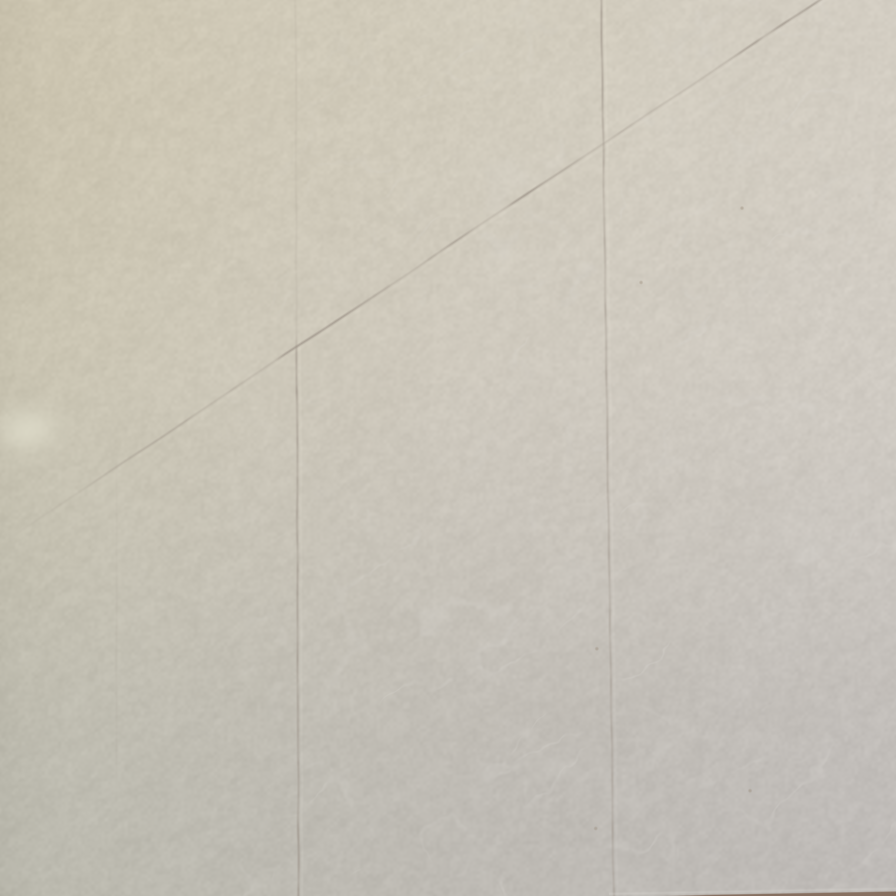
Write a three.js fragment shader that draws this texture.

```glsl
// Large pale limestone wall tiles seen at an angle: three leaning upright joints
// with widening gaps, crossed by one long sloping joint. A soft light gradient
// is overlaid with value noise for mottling, speckled grain, short veins and pits.
varying vec2 vUv;

// Light gradient: left, middle and right colours at three heights
const vec3 LOW_LEFT = vec3(0.738, 0.732, 0.686);
const vec3 LOW_MID = vec3(0.742, 0.728, 0.702);
const vec3 LOW_RIGHT = vec3(0.748, 0.733, 0.720);
const vec3 MID_LEFT = vec3(0.796, 0.776, 0.702);
const vec3 MID_MID = vec3(0.808, 0.786, 0.742);
const vec3 MID_RIGHT = vec3(0.816, 0.797, 0.768);
const vec3 TOP_LEFT = vec3(0.800, 0.771, 0.688);
const vec3 TOP_MID = vec3(0.822, 0.799, 0.737);
const vec3 TOP_RIGHT = vec3(0.828, 0.806, 0.764);

const vec3 JOINT_COLOR = vec3(0.60, 0.56, 0.52);
const vec3 VEIN_COLOR = vec3(0.86, 0.85, 0.83);
const vec3 PIT_COLOR = vec3(0.59, 0.53, 0.46);
const vec3 FLOOR_COLOR = vec3(0.53, 0.44, 0.38);
const vec3 GLARE_COLOR = vec3(0.87, 0.86, 0.79);

const float JOINT_HALF = 0.0007;      // half width of a joint
const float JOINT_SOFT = 0.0020;      // softness of its edges
const float JOINT_DEPTH = 0.66;       // overall joint contrast
const float SLOPE = 0.664;            // rise of the long joint
const float SLOPE_BASE = 0.393;       // its height at the left edge
const vec2 GLARE_POS = vec2(0.031, 0.520);
const vec2 GLARE_SIZE = vec2(0.032, 0.023);
const float MOTTLE = 0.012;
const float STREAK = 0.026;
const float GRAIN = 0.036;
const float PIT_CELLS = 20.0;

float hash(vec2 p) {
  vec3 q = fract(vec3(p.xyx) * 0.1031);
  q += dot(q, q.yzx + 33.33);
  return fract((q.x + q.y) * q.z);
}

float noise(vec2 p) {
  vec2 i = floor(p), f = fract(p);
  f = f * f * (3.0 - 2.0 * f);
  return mix(mix(hash(i), hash(i + vec2(1.0, 0.0)), f.x),
             mix(hash(i + vec2(0.0, 1.0)), hash(i + vec2(1.0, 1.0)), f.x), f.y);
}

// Octaves keep their axes, so stretched input stays directional
float fbm(vec2 p) {
  float sum = 0.0, amp = 0.5;
  for (int i = 0; i < 3; i++) {
    sum += amp * noise(p);
    p = p * 2.03 + 17.3;
    amp *= 0.5;
  }
  return sum / 0.875;
}

vec3 across3(vec3 a, vec3 b, vec3 c, float t) {
  return mix(mix(a, b, smoothstep(-0.1, 0.6, t)), c, smoothstep(0.4, 1.1, t));
}

vec3 wallLight(vec2 p) {
  vec3 low = across3(LOW_LEFT, LOW_MID, LOW_RIGHT, p.x);
  vec3 mid = across3(MID_LEFT, MID_MID, MID_RIGHT, p.x);
  vec3 top = across3(TOP_LEFT, TOP_MID, TOP_RIGHT, p.x);
  vec3 lit = mix(low, mid, smoothstep(0.0, 0.66, p.y));
  return mix(lit, top, smoothstep(0.45, 1.0, p.y)) - 0.02 * exp(-p.x * 28.0);
}

float joint(float d) {
  return 1.0 - smoothstep(JOINT_HALF - 0.5 * JOINT_SOFT, JOINT_HALF + JOINT_SOFT, abs(d));
}

// Short broken lines where warped noise crosses its middle value
float veins(vec2 p, vec2 scale) {
  vec2 warp = vec2(fbm(p * 34.0), fbm(p * 34.0 + 31.0)) - 0.5;
  float ridge = abs(noise((p + 0.028 * warp) * scale) - 0.5);
  float patches = smoothstep(0.52, 0.70, fbm(p * 19.0 + scale));
  return (1.0 - smoothstep(0.0, 0.08, ridge)) * patches;
}

void main() {
  vec2 p = vUv;
  vec3 color = wallLight(p);
  vec2 along = vec2(p.x * 0.77 + p.y * 0.64, p.y * 0.77 - p.x * 0.64);

  // Faint mottling, slanted streaks and speckled grain
  color += MOTTLE * (fbm(along * vec2(14.0, 20.0)) - 0.5) * vec3(0.9, 1.0, 1.2);
  color += STREAK * (fbm(along * vec2(58.0, 105.0)) - 0.5);
  float speckle = 0.5 * noise(along * vec2(150.0, 190.0)) + 0.5 * noise(p * 270.0 + 9.0);
  color += GRAIN * (speckle - 0.5);

  // Pale veins, clearer to the right
  float veinShare = smoothstep(0.15, 0.7, p.x + 0.2 * (1.0 - p.y));
  float vein = max(0.6 * veins(p, vec2(18.0)), veins(along + 3.0, vec2(15.0, 32.0)));
  color = mix(color, VEIN_COLOR, 0.20 * vein * veinShare);

  // A few scattered pits
  vec2 cell = floor(p * PIT_CELLS);
  vec2 spot = 0.2 + 0.6 * vec2(hash(cell + 5.0), hash(cell + 19.0));
  float pit = 1.0 - smoothstep(0.01, 0.06, length(fract(p * PIT_CELLS) - spot));
  color = mix(color, PIT_COLOR, 0.4 * pit * step(0.982, hash(cell + 43.0)));

  // Upright joints: gaps and lean grow to the right
  float rise = p.y - SLOPE_BASE - SLOPE * p.x;
  float above = smoothstep(-0.01, 0.02, rise);
  for (int i = 0; i < 3; i++) {
    float n = float(i);
    float d = p.x - (0.130 + 0.129 * n + 0.0725 * n * n) + 0.0035 * n * n * (p.y - 0.5);
    d += 0.001 * (noise(vec2(n * 9.0, p.y * 24.0)) - 0.5);
    float wear = 0.3 + 0.7 * fbm(vec2(n * 17.0 + 3.0, p.y * 55.0));
    float strength = n < 0.5 ? 0.16 * (1.0 - above) * smoothstep(0.06, 0.2, p.y)
                             : mix(n < 1.5 ? 1.0 : 0.8, n < 1.5 ? 0.22 : 1.0, above);
    color = mix(color, JOINT_COLOR, JOINT_DEPTH * joint(d) * strength * wear);
    color += 0.018 * joint(d - 0.004) * strength;
  }

  // Long sloping joint, broken into dashes and fading out to the left
  float across = rise / sqrt(1.0 + SLOPE * SLOPE) + 0.0015 * (noise(vec2(p.x * 22.0, 2.0)) - 0.5);
  float dashes = 0.35 + 0.65 * smoothstep(0.35, 0.7, fbm(vec2(p.x * 24.0, 8.0)));
  float reach = smoothstep(-0.05, 0.35, p.x);
  color = mix(color, JOINT_COLOR, JOINT_DEPTH * joint(across) * dashes * reach);
  color += 0.012 * joint(across + 0.004) * reach;

  // Glare at the left and floor sliver at the lower right
  vec2 g = (p - GLARE_POS) / GLARE_SIZE;
  color = mix(color, GLARE_COLOR, 0.75 * exp(-dot(g, g)));
  float edge = p.y - 0.018 * (p.x - 0.72);
  color = mix(color, VEIN_COLOR, 0.3 * joint(edge - 0.003) * step(0.68, p.x));
  color = mix(color, FLOOR_COLOR, (1.0 - smoothstep(-0.001, 0.001, edge)) * smoothstep(0.72, 0.8, p.x));

  gl_FragColor = vec4(color, 1.0);
}
```
